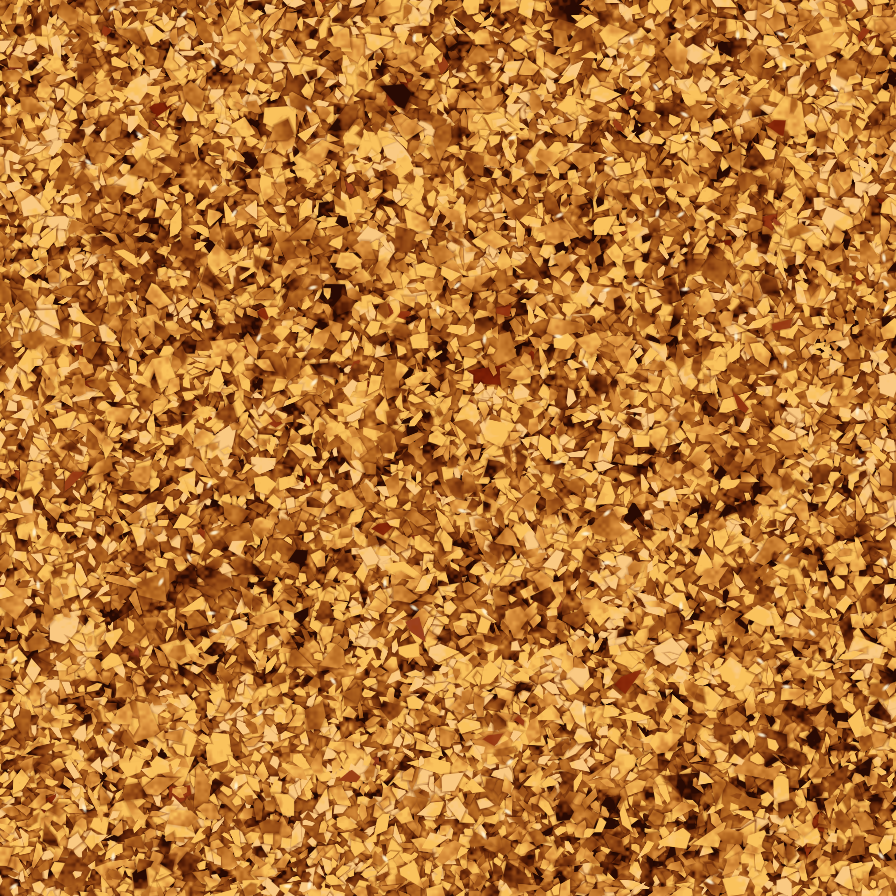
Reproduce this texture procedurally as a WebGL 1 fragment shader.

```glsl
precision highp float;
uniform vec2 u_resolution;

float hash(vec2 p) {
  return fract(sin(dot(p, vec2(127.1, 311.7))) * 43758.5453);
}

float noise(vec2 p) {
  vec2 i = floor(p), f = fract(p);
  f = f * f * (3.0 - 2.0 * f);
  return mix(mix(hash(i), hash(i + vec2(1.0, 0.0)), f.x),
             mix(hash(i + vec2(0.0, 1.0)), hash(i + vec2(1.0, 1.0)), f.x), f.y);
}

vec2 rotate(vec2 p, float a) {
  float c = cos(a), s = sin(a);
  return vec2(c * p.x - s * p.y, s * p.x + c * p.y);
}

// Copper to pale gold, stops placed by share of area
vec3 foilColor(float tone) {
  vec3 c = mix(vec3(0.16, 0.04, 0.01), vec3(0.33, 0.11, 0.02), clamp(tone / 0.06, 0.0, 1.0));
  c = mix(c, vec3(0.55, 0.26, 0.07), clamp((tone - 0.06) / 0.12, 0.0, 1.0));
  c = mix(c, vec3(0.71, 0.41, 0.13), clamp((tone - 0.18) / 0.18, 0.0, 1.0));
  c = mix(c, vec3(0.87, 0.58, 0.25), clamp((tone - 0.36) / 0.18, 0.0, 1.0));
  c = mix(c, vec3(0.98, 0.76, 0.36), clamp((tone - 0.54) / 0.16, 0.0, 1.0));
  return mix(c, vec3(0.98, 0.79, 0.51), clamp((tone - 0.86) / 0.12, 0.0, 1.0));
}

// Irregular convex shard with five straight sides
float shardDistance(vec2 p, vec2 id) {
  float d = -1.0;
  for (int k = 0; k < 5; k++) {
    float side = float(k);
    float a = 1.2566 * (side + 0.95 * (hash(id + side * 3.7) - 0.5));
    float r = mix(0.17, 0.52, hash(id + side * 5.3 + 11.0));
    d = max(d, dot(p, vec2(cos(a), sin(a))) - r);
  }
  return d;
}

void main() {
  vec2 uv = gl_FragCoord.xy / u_resolution.y;
  float pixel = 0.8 / u_resolution.y;
  float grain = noise(uv * 230.0) - 0.5;
  float ripple = noise(uv * 80.0 + 40.0) - 0.5;
  float drift = noise(uv * 11.0 + 5.0) + noise(uv * 24.0 + 71.0) - 1.0;
  vec3 color = foilColor(0.25 + 0.5 * ripple + 0.4 * grain);

  // Stacked layers of flakes, coarse and fine ones interleaved
  for (int i = 0; i < 13; i++) {
    float layer = float(i);
    float fineness = fract(layer * 0.618);
    float scale = 13.0 + 49.0 * fineness;
    vec2 p = rotate(uv, layer * 1.3) * scale + layer * 7.31;
    vec2 cell = floor(p);
    for (int y = -1; y <= 1; y++) {
      for (int x = -1; x <= 1; x++) {
        vec2 home = cell + vec2(float(x), float(y));
        vec2 id = home + layer * 19.7;
        if (hash(id + 2.3) > mix(0.25, 0.66, fineness)) continue;
        vec2 q = p - home - 0.2 - 0.6 * vec2(hash(id + 4.1), hash(id + 6.9));
        if (dot(q, q) > 1.5) continue;
        q = rotate(q, 6.2832 * hash(id + 8.2));
        q.y *= mix(1.0, 2.3, hash(id + 9.6));
        float d = shardDistance(q, id) / scale;

        // Warm contact shadow of varying depth
        float depth = 0.85 * pow(hash(id + 12.4), 1.5);
        float shade = depth * (1.0 - smoothstep(0.0, 0.004, d));
        color *= mix(vec3(1.0), vec3(0.62, 0.42, 0.24), shade);

        // Flat tone with a sheen across the flake
        float sheen = (hash(id + 14.8) - 0.5) * q.x;
        float tone = 0.01 + 1.02 * pow(hash(id + 17.5), 0.8);
        tone += 0.7 * sheen + 0.16 * grain + 0.16 * ripple + 0.22 * drift;
        vec3 foil = foilColor(tone);
        float red = step(0.985, hash(id + 21.1));
        foil = mix(foil, vec3(0.52, 0.12, 0.02), red * 0.8);
        color = mix(color, foil, 1.0 - smoothstep(-pixel, pixel, d));
      }
    }
  }

  // Sparse white glints
  vec2 g = uv * 36.0;
  vec2 glintId = floor(g) + 53.0;
  vec2 offset = fract(g) - 0.35 - 0.3 * vec2(hash(glintId), hash(glintId + 3.0));
  offset = rotate(offset, 6.2832 * hash(glintId + 5.0)) * vec2(1.0, 2.2);
  float glint = step(0.94, hash(glintId + 7.0)) * (1.0 - smoothstep(0.04, 0.26, length(offset)));
  color = mix(color, vec3(1.0, 0.95, 0.82), glint * 0.9);

  gl_FragColor = vec4(clamp(color, 0.0, 1.0), 1.0);
}
```
